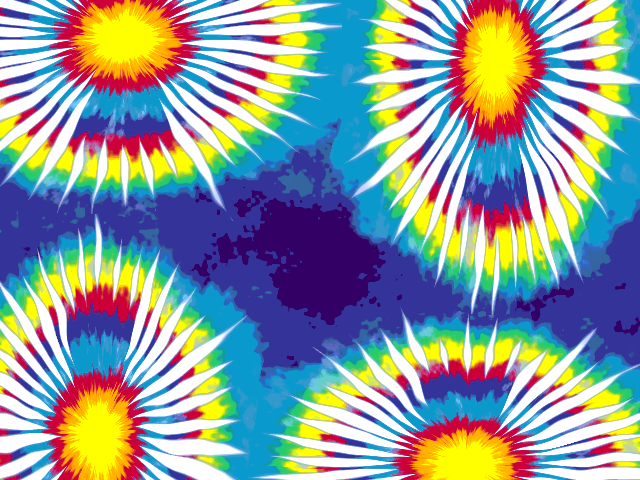
Write a Shadertoy shader that draws this pattern.

```glsl
// Tie-dye cloth: four egg-shaped spiral-free sunbursts with bleached rays on indigo.

const float TAU = 6.2831853;

float hash(vec2 p) {
    return fract(sin(dot(p, vec2(127.1, 311.7))) * 43758.5453);
}

float noise(vec2 p) {
    vec2 i = floor(p), f = fract(p);
    f = f * f * (3.0 - 2.0 * f);
    return mix(mix(hash(i), hash(i + vec2(1, 0)), f.x),
               mix(hash(i + vec2(0, 1)), hash(i + vec2(1, 1)), f.x), f.y);
}

float fbm(vec2 p) {
    float sum = 0.0, amp = 0.5;
    for (int i = 0; i < 5; i++) {
        sum += amp * noise(p);
        p = mat2(1.6, 1.2, -1.2, 1.6) * p + 7.3;
        amp *= 0.5;
    }
    return sum;
}

// Dye rings from the core (t = 0) past the yellow rim (t = 1).
vec3 dyeRings(float t, float blueEnd, vec3 cloth) {
    vec3 yellow = vec3(1.0, 0.95, 0.0), crimson = vec3(0.8, 0.0, 0.27);
    vec3 blue = vec3(0.08, 0.6, 0.82), indigo = vec3(0.2, 0.17, 0.58);
    vec3 c = mix(yellow, vec3(1.0, 0.7, 0.0), smoothstep(0.18, 0.23, t));
    c = mix(c, crimson, smoothstep(0.27, 0.33, t));
    c = mix(c, blue, smoothstep(0.39, 0.45, t));
    c = mix(c, indigo, smoothstep(0.58, 0.64, t));
    c = mix(c, crimson, smoothstep(0.73, 0.78, t));
    c = mix(c, yellow, smoothstep(0.84, 0.91, t));
    c = mix(c, vec3(0.12, 0.78, 0.42), smoothstep(1.02, 1.1, t));
    c = mix(c, blue * 0.95, smoothstep(1.1, 1.19, t));
    return mix(c, cloth, smoothstep(blueEnd - 0.06, blueEnd + 0.06, t));
}

// Indigo ground with darker blotches, deepest between the bursts.
vec3 groundCloth(vec2 p) {
    float blotch = fbm(p * 13.0) + 0.2 * (noise(p * 110.0) - 0.5);
    float deep = exp(-dot(p - vec2(0.66, 0.46), p - vec2(0.66, 0.46)) * 45.0);
    vec3 c = mix(vec3(0.2, 0.2, 0.6), vec3(0.2, 0.0, 0.4),
                 smoothstep(0.7, 0.76, blotch + 0.34 * deep));
    return mix(c, vec3(0.25, 0.45, 0.72), 0.6 * smoothstep(0.36, 0.26, blotch));
}

void mainImage(out vec4 fragColor, in vec2 fragCoord) {
    vec2 p = fragCoord / iResolution.y;
    vec2 warped = p + 0.014 * (vec2(noise(p * 14.0), noise(p * 14.0 + 31.0)) - 0.5);

    // Nearest burst; wide and narrow eggs alternate like a checkerboard.
    vec2 q = vec2(9.0);
    float seed = 0.0;
    for (int i = 0; i < 4; i++) {
        int row = i / 2, col = i % 2;
        bool wide = row == col;
        vec2 center = wide ? vec2(0.26, 0.922) : vec2(0.205, 0.097);
        if (wide && row == 1) center = vec2(0.972, 0.028);
        if (!wide && row == 0) center = vec2(1.033, 0.87);
        vec2 d = warped - center;
        float up = wide ? 0.25 : 0.34, down = wide ? 0.28 : 0.41;
        vec2 s = d / vec2(wide ? 0.345 : 0.24, d.y > 0.0 ? up : down);
        if (dot(s, s) < dot(q, q)) { q = s; seed = float(i) * 17.0; }
    }
    float t = length(q);
    float vertical = smoothstep(0.86, 0.98, abs(q.y) / max(t, 1e-4));

    // Angular cells, one bleached ray in each.
    float cell = atan(q.y, q.x) / TAU * 42.0;
    vec2 id = vec2(floor(cell), seed);
    float u = fract(cell) - 0.5 + 0.2 * (hash(id) - 0.5);
    float fiber = noise(vec2(cell * 5.0, t * 9.0 + seed));
    float grain = noise(p * 95.0);

    // Rings wander along the fold and bleed along the threads.
    float ring = t + 0.1 * (noise(vec2(cell * 0.9, seed + 0.5)) - 0.5)
               + 0.09 * (fiber - 0.5) + 0.04 * (grain - 0.5) + 0.05 * (0.25 - abs(u));
    float blueEnd = mix(1.5, 1.22, smoothstep(0.35, 0.9, abs(q.y) / max(t, 1e-4)));
    vec3 color = dyeRings(ring, blueEnd + 0.2 * (fbm(p * 16.0) - 0.5), groundCloth(p));

    // Pale blue washes in the middle rings.
    float wash = smoothstep(0.55, 0.8, fbm(vec2(cell * 1.6, t * 7.0 + seed)));
    color = mix(color, vec3(0.6, 0.82, 1.0), 0.7 * wash
          * smoothstep(0.36, 0.45, t) * smoothstep(1.5, 1.1, t));

    // Tapered rays start near the core, later in the solid vertical wedges.
    float start = mix(0.22, 0.68, vertical) + 0.14 * hash(id + 3.1);
    float tip = mix(1.2, 1.62, hash(id + 5.7));
    float width = mix(0.3, 0.44, hash(id + 9.2)) * smoothstep(start, start + 0.3, t)
                * (1.0 - smoothstep(0.75, tip, t));
    float inside = width - abs(u) + 0.09 * (fiber - 0.5) * step(0.01, width);
    vec3 bleach = mix(vec3(1.0), vec3(0.78, 0.83, 0.97), smoothstep(1.1, 1.4, t));
    color = mix(color, vec3(0.4, 0.66, 0.9), 0.55 * smoothstep(-0.06, 0.03, inside)
          * smoothstep(0.02, 0.1, width));
    color = mix(color, bleach, smoothstep(0.0, 0.1, inside));

    // Softly stepped tones give the flat printed look.
    vec3 tone = clamp(color, 0.0, 1.0) * 5.0;
    color = (floor(tone) + smoothstep(0.25, 0.75, fract(tone))) / 5.0;
    fragColor = vec4(color, 1.0);
}
```
